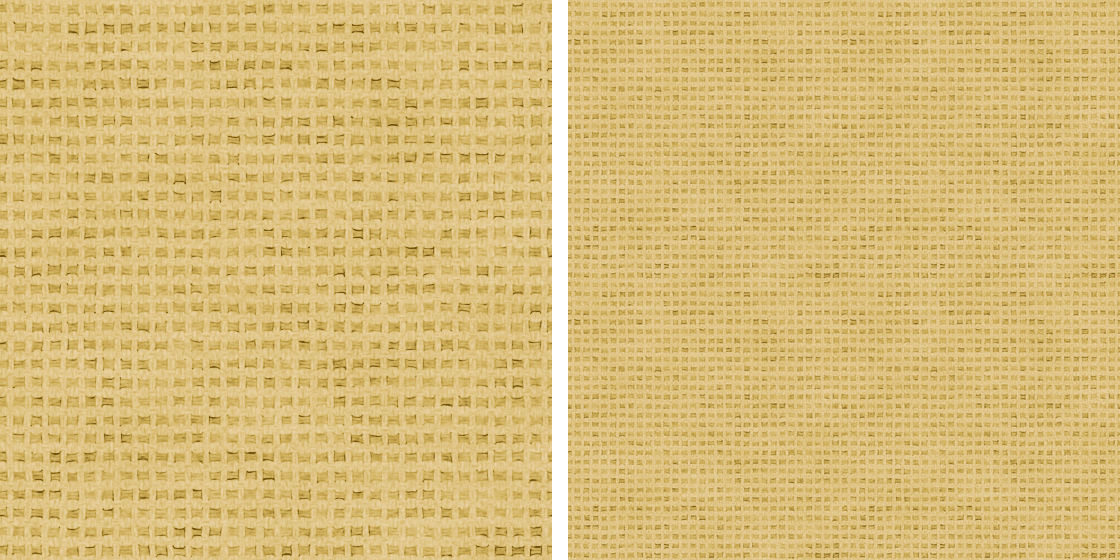
Left, the tile; right, the same tile 2 across and 2 down.
Give the GLSL for this texture, as a WebGL 1 fragment shader.

```glsl
precision highp float;
// Straw-coloured basket-weave cloth: 31 by 30 repeats of paired threads.
// Each cell holds a sunken weft patch framed by raised warp and weft pairs;
// wrapping gradient noise adds fibres, wobble, uneven gaps and soft shading.
uniform vec2 u_resolution;

float hash(vec2 p) {
  return fract(sin(dot(p, vec2(127.1, 311.7))) * 43758.5);
}

// Dot product of a lattice point's random direction with the offset to it.
float slope(vec2 corner, vec2 offset, vec2 period) {
  float angle = 6.28318 * hash(mod(corner, period));
  return dot(vec2(cos(angle), sin(angle)), offset);
}

// Gradient noise, about -0.7 to 0.7, that wraps after "period" lattice steps.
float noise(vec2 uv, vec2 period) {
  vec2 p = uv * period;
  vec2 i = floor(p), f = p - i;
  vec2 w = f * f * f * (f * (f * 6.0 - 15.0) + 10.0);
  vec2 e = vec2(1.0, 0.0);
  return mix(mix(slope(i, f, period), slope(i + e.xy, f - e.xy, period), w.x),
             mix(slope(i + e.yx, f - e.yx, period), slope(i + e.xx, f - e.xx, period), w.x), w.y);
}

// Soft line of the given half width around zero.
float line(float d, float halfWidth) {
  return 1.0 - smoothstep(0.0, halfWidth, abs(d));
}

// Dark gaps through saturated gold to pale straw.
vec3 straw(float tone) {
  vec3 c = mix(vec3(0.44, 0.32, 0.07), vec3(0.76, 0.63, 0.29), smoothstep(0.0, 0.42, tone));
  c = mix(c, vec3(0.83, 0.71, 0.40), clamp((tone - 0.38) / 0.20, 0.0, 1.0));
  return mix(c, vec3(0.91, 0.82, 0.63), clamp((tone - 0.58) / 0.42, 0.0, 1.0));
}

void main() {
  vec2 uv = gl_FragCoord.xy / u_resolution;
  vec2 repeats = vec2(31.0, 30.0);

  // Cell grid with slightly wandering threads.
  vec2 p = uv * repeats + vec2(0.42, 0.0);
  p += 0.12 * vec2(noise(uv, vec2(17.0, 11.0)), noise(uv + 0.37, vec2(9.0, 15.0)));
  p += 0.06 * vec2(noise(uv, vec2(93.0, 60.0)), noise(uv + 0.61, vec2(62.0, 90.0)));
  vec2 cell = mod(floor(p), repeats);
  vec2 q = fract(p) - 0.5;
  vec2 a = abs(q);

  // Patch size varies per cell; its waist is pinched by the bulging warps.
  vec2 edge = vec2(0.30, 0.21) + 0.06 * (vec2(hash(cell + 3.1), hash(cell + 8.7)) - 0.5);
  float across = min(a.x / edge.x, 1.0);
  edge.y += 0.06 * across * across * across;

  // raised.x marks warp pairs, raised.y weft pairs.
  vec2 raised = smoothstep(edge - 0.06, edge + 0.06, a);
  float patchMask = (1.0 - raised.x) * (1.0 - raised.y);
  float warpOnTop = raised.x + raised.y - 2.0 * raised.x * raised.y;

  // Two rounded threads per band, with fibres along their length.
  vec2 t = clamp(mix(a / edge, (a - edge) / (0.5 - edge), raised), 0.0, 1.0);
  vec2 bulge = sqrt(4.0 * t * (1.0 - t));
  float warpFibre = noise(uv, vec2(225.0, 85.0));
  float weftFibre = noise(uv + 0.23, vec2(87.0, 220.0));
  float fibre = mix(weftFibre, warpFibre, warpOnTop);
  float thread = mix(bulge.y, bulge.x, warpOnTop);

  // Broad shading: clouds and faint horizontal streaks.
  float cloud = noise(uv, vec2(5.0, 7.0)) + noise(uv + 0.41, vec2(4.0, 30.0));
  float streak = noise(uv + 0.29, vec2(9.0, 31.0));
  float tone = 0.80 + 0.15 * (thread - 0.75) + 0.31 * fibre + 0.07 * cloud;
  tone += 0.13 * noise(uv + 0.17, vec2(240.0, 250.0));
  tone -= patchMask * (0.19 + 0.16 * hash(cell) + 0.10 * streak);

  // Slits beside the patch, seams above and below, pinholes at the corners.
  vec2 side = sign(q);
  float slitDepth = hash(cell + vec2(side.x * 0.31, 0.17));
  float seamDepth = hash(cell + vec2(0.43, side.y * 0.27));
  float holeDepth = hash(cell + side * vec2(0.19, 0.37));
  float worn = clamp(0.85 + 0.9 * noise(uv + 0.53, vec2(70.0, 63.0)) + 0.8 * streak, 0.2, 1.6);
  float slit = line(a.x - edge.x, 0.08) * (1.0 - smoothstep(edge.y - 0.02, edge.y + 0.08, a.y));
  float seam = line(a.y - 0.85 * edge.y, 0.09) * (1.0 - smoothstep(edge.x - 0.03, edge.x + 0.05, a.x));
  float hole = line(length(a - edge), 0.10);
  float gap = max(slit * (0.08 + 0.32 * slitDepth), seam * (0.05 + 0.42 * seamDepth * seamDepth));
  gap = max(gap, hole * 0.60 * holeDepth);
  tone -= worn * gap;

  gl_FragColor = vec4(straw(clamp(tone, 0.0, 1.0)), 1.0);
}
```
